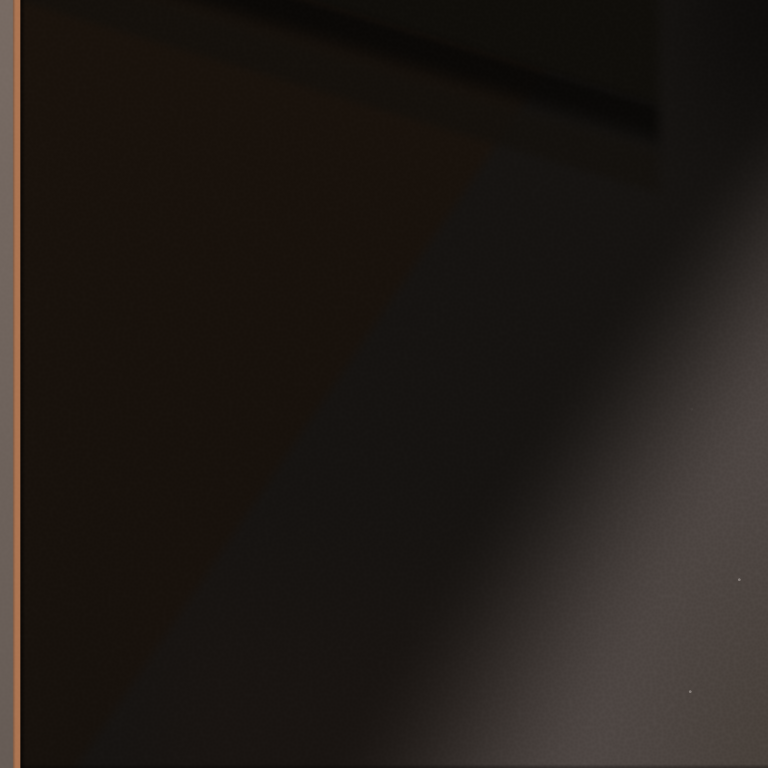
Give the GLSL for this texture, as a WebGL 1 fragment shader.

```glsl
precision highp float;
// A dark satin panel: a copper-edged strip on the left, a slanted shadow bar
// near the top, a faint diagonal tone change and a soft grey sheen at lower right.
// Built from line distances and smoothstep ramps, with cellular noise as grain.

uniform vec2 u_resolution;

vec2 hash2(vec2 cell) {
  vec2 q = vec2(dot(cell, vec2(12.71, 31.17)), dot(cell, vec2(26.95, 18.33)));
  return fract(sin(q) * 4375.85);
}

// Distance to the nearest jittered cell point
float cellular(vec2 p) {
  vec2 base = floor(p);
  float nearest = 2.0;
  for (int j = -1; j <= 1; j++) {
    for (int i = -1; i <= 1; i++) {
      vec2 cell = base + vec2(float(i), float(j));
      nearest = min(nearest, length(cell + hash2(cell) - p));
    }
  }
  return nearest;
}

// Sparse bright dust, one candidate per cell
float dust(vec2 p, float density, float radius) {
  vec2 cell = floor(p);
  vec2 rnd = hash2(cell + 7.0);
  float dist = length(fract(p) - 0.2 - 0.6 * rnd);
  float present = step(1.0 - density, hash2(cell + 31.0).x);
  return present * (1.0 - smoothstep(radius * 0.4, radius, dist));
}

// Signed distance to a line through a point, positive along the normal
float lineSide(vec2 p, vec2 point, vec2 normal) {
  return dot(p - point, normalize(normal));
}

// Brown on the left of the diagonal, neutral black on the right
vec3 panelColor(vec2 p) {
  vec3 brown = mix(vec3(0.090, 0.069, 0.050), vec3(0.102, 0.073, 0.048), p.y);
  vec3 neutral = vec3(0.088, 0.078, 0.069);
  float side = lineSide(p, vec2(0.638, 0.805), vec2(0.829, -0.559));
  vec3 color = mix(brown, neutral, smoothstep(-0.008, 0.014, side));
  float lowWarmth = (1.0 - smoothstep(0.05, 0.4, p.y)) * smoothstep(0.1, 0.3, p.x);
  color += vec3(0.012, 0.004, 0.001) * lowWarmth;
  float corner = smoothstep(0.8, 1.0, p.x) * smoothstep(0.7, 1.0, p.y);
  return color * (1.0 - 0.35 * corner);
}

// Slanted bar: crisp upper edge, black core, paler lower lip
vec3 addBar(vec3 color, vec2 p) {
  float depth = 1.0 - 0.301 * (p.x - 0.404) - p.y;
  float within = 1.0 - smoothstep(0.845, 0.872, p.x);
  vec3 above = vec3(0.064, 0.056, 0.041);
  color = mix(color, above, (1.0 - smoothstep(-0.006, 0.004, depth)) * within);
  float core = smoothstep(-0.012, 0.012, depth) * (1.0 - smoothstep(0.025, 0.075, depth));
  color = mix(color, vec3(0.034, 0.029, 0.023), core * within * 0.9);
  float lip = smoothstep(0.045, 0.075, depth) * (1.0 - smoothstep(0.105, 0.125, depth));
  return mix(color, vec3(0.078, 0.065, 0.049), lip * within * 0.8);
}

// Amount of sheen to the right of a gently curved diagonal
float sheenAmount(vec2 p) {
  float edgeX = 0.49 + 0.53 * p.y + 0.16 * p.y * p.y;
  float inward = (p.x - edgeX) * 0.83;
  float spread = mix(0.24, 0.18, p.y);
  return smoothstep(-0.065, spread, inward);
}

vec3 addSheen(vec3 color, vec2 p, float amount) {
  vec3 cool = vec3(0.310, 0.280, 0.268);
  vec3 warm = vec3(0.285, 0.255, 0.232);
  float fade = smoothstep(0.75, 1.05, p.x) * (1.0 - smoothstep(0.0, 0.45, p.y));
  return mix(color, mix(cool, warm, fade), amount);
}

// Grey strip with a copper rim and a thin dark groove
vec3 addStrip(vec3 color, vec2 p, float aa) {
  vec3 grey = mix(vec3(0.40, 0.36, 0.335), vec3(0.47, 0.42, 0.39), p.y);
  vec3 copper = mix(vec3(0.48, 0.35, 0.27), vec3(0.68, 0.46, 0.32),
                    smoothstep(0.016, 0.021, p.x));
  float groove = 1.0 - smoothstep(0.027, 0.034, p.x);
  color *= 1.0 - 0.5 * groove;
  color = mix(copper, color, smoothstep(0.0265 - aa, 0.0265 + aa, p.x));
  return mix(grey, color, smoothstep(0.0168 - aa, 0.0168 + aa, p.x));
}

void main() {
  vec2 p = gl_FragCoord.xy / u_resolution;
  float aa = 0.75 / u_resolution.x;

  float sheen = sheenAmount(p);
  vec3 color = addBar(panelColor(p), p);
  color = addSheen(color, p, sheen);
  color = addStrip(color, p, aa);

  // Fine surface grain and a little dust on the lit part
  float grain = cellular(p * 210.0) - 0.48;
  color += grain * mix(0.010, 0.022, sheen);
  color += vec3(0.22) * dust(p * 14.0, 0.06, 0.035) * smoothstep(0.6, 1.0, sheen);

  // Dark hairline along the bottom
  color *= 1.0 - 0.3 * (1.0 - smoothstep(0.0, 0.006, p.y)) * step(0.027, p.x);
  gl_FragColor = vec4(clamp(color, 0.0, 1.0), 1.0);
}
```
